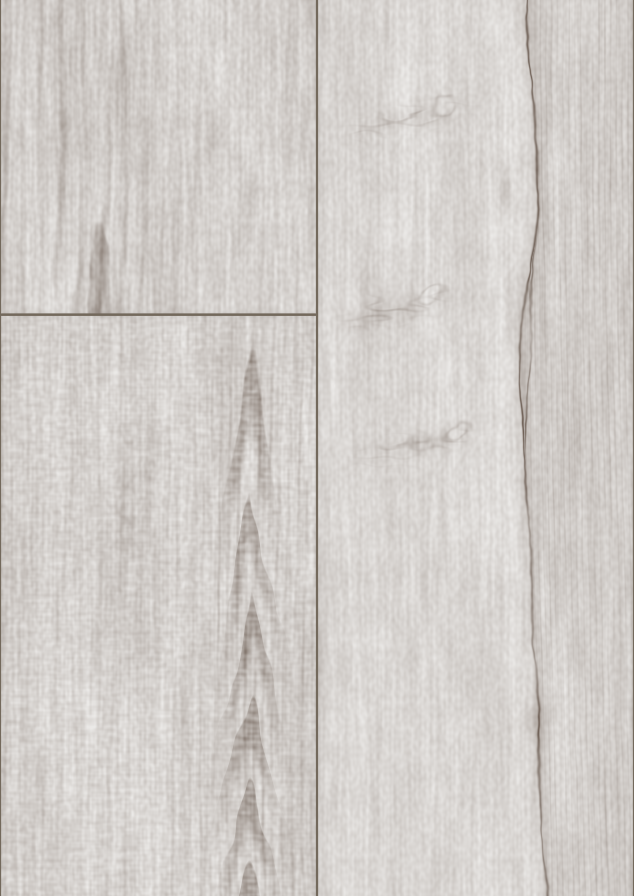
A WebGL 2 fragment shader for this texture:

```glsl
#version 300 es
precision highp float;
// Whitewashed wooden planks: two stacked boards on the left, one long board on the right.
// Each board sums stretched gradient noise (grain) with its own features: ring lines,
// nested cathedral arches, knots or a long crack. The sum blends pale to dark wood.

uniform vec2 u_resolution;
out vec4 fragColor;

const vec3 PALE_WOOD = vec3(0.89, 0.88, 0.87);
const vec3 DARK_WOOD = vec3(0.50, 0.45, 0.415);
const vec3 SEAM_COLOR = vec3(0.45, 0.41, 0.36);
const float PLANK_WIDTH = 0.5;       // in canvas widths
const float JOINT_HEIGHT = 0.917;    // end joint of the left boards
const float SEAM_HALF = 0.0019;
const float ARCH_AXIS = 0.395;
const float ARCH_COUNT = 6.2;
const vec2 KNOTS[3] = vec2[3](vec2(0.64, 1.225), vec2(0.62, 0.925), vec2(0.66, 0.71));

vec2 gradientAt(vec2 cell) {
  float angle = 6.2832 * fract(sin(dot(cell, vec2(127.1, 311.7))) * 43758.5);
  return vec2(cos(angle), sin(angle));
}

// Gradient noise, roughly -1 to 1
float noise(vec2 p) {
  vec2 i = floor(p), f = p - i;
  vec2 w = f * f * f * (f * (f * 6.0 - 15.0) + 10.0);
  vec2 e = vec2(0.0, 1.0);
  float low = mix(dot(gradientAt(i), f), dot(gradientAt(i + e.yx), f - e.yx), w.x);
  float high = mix(dot(gradientAt(i + e.xy), f - e.xy), dot(gradientAt(i + 1.0), f - 1.0), w.x);
  return 1.4 * mix(low, high, w.y);
}

// Soft elliptical stain
float blot(vec2 p, vec2 center, vec2 radius) {
  vec2 d = (p - center) / radius;
  return exp(-dot(d, d));
}

// Fine fibres, broad streaks and surface grit
float grain(vec2 p) {
  return 0.12 * noise(p * vec2(170.0, 9.0)) + 0.09 * noise(p * vec2(60.0, 3.0))
       + 0.09 * noise(p * vec2(12.0, 2.0)) + 0.10 * noise(p * vec2(150.0, 100.0))
       + 0.05 * noise(p * vec2(35.0, 28.0));
}

// Thin wavering growth lines running along the board
float ringLines(vec2 p, float count) {
  float phase = p.x * count + 1.2 * noise(p * vec2(5.0, 1.3)) + 0.15 * noise(p * vec2(30.0, 12.0));
  float line = smoothstep(0.28, 0.0, abs(fract(phase) - 0.5));
  return line * (0.6 + 0.6 * noise(vec2(floor(phase) * 3.7, p.y * 4.0)));
}

// Nested pointed arches that get denser towards the bottom
float cathedral(vec2 p) {
  float depth = JOINT_HEIGHT - p.y;
  float dx = p.x - ARCH_AXIS - 0.008 * noise(vec2(2.5, p.y * 5.0));
  float slope = mix(8.0, 3.8, clamp(depth / 0.8, 0.0, 1.0));
  float f = depth - slope * sqrt(dx * dx + 0.000015) + 0.025 * noise(p * vec2(50.0, 14.0));
  float ring = fract(ARCH_COUNT * pow(max(f, 0.0), 1.3));
  float band = smoothstep(0.0, 0.08, ring) * (1.0 - smoothstep(0.3, 0.75, ring));
  float hatch = 0.8 + 0.45 * noise(p * vec2(45.0, 130.0));
  return band * hatch * smoothstep(0.0, 0.015, f) * exp(-pow(dx / 0.036, 2.0));
}

float upperBoard(vec2 p) {
  float left = smoothstep(0.32, 0.12, p.x);
  float rough = 0.75 + 0.5 * noise(p * vec2(70.0, 25.0));
  float shade = 0.14 + grain(p + 7.3) + ringLines(p, 36.0) * mix(0.06, 0.27, left);
  shade += rough * (0.28 * blot(p, vec2(0.185, 1.25), vec2(0.013, 0.09))
         + 0.12 * blot(p, vec2(0.09, 1.24), vec2(0.035, 0.2)));
  // Pointed stain rising from the joint
  float drop = 1.07 - p.y;
  float halfWidth = 0.012 * smoothstep(0.0, 0.08, drop) + 0.005 * step(0.0, drop);
  float spike = smoothstep(halfWidth + 0.003, halfWidth - 0.003, abs(p.x - 0.157 - 0.004 * noise(p * 25.0)));
  return shade + 0.4 * rough * spike * smoothstep(0.0, 0.02, drop);
}

float lowerBoard(vec2 p) {
  float rough = 0.7 + 0.8 * noise(p * vec2(60.0, 55.0));
  float shade = 0.14 + grain(p + 3.1) + 0.07 * noise(p * vec2(40.0, 170.0));
  shade += ringLines(p + 1.7, 68.0) * mix(0.06, 0.16, smoothstep(0.26, 0.36, p.x));
  shade += rough * (0.2 * blot(p, vec2(0.20, 0.62), vec2(0.018, 0.14))
         + 0.16 * blot(p, vec2(0.235, 0.66), vec2(0.009, 0.12)));
  return shade + 0.5 * cathedral(p);
}

float longBoard(vec2 p) {
  float crackX = 0.862 - 0.05 * p.y + 0.04 * smoothstep(0.85, 1.1, p.y)
               + 0.004 * noise(vec2(p.y * 9.0, 4.5)) + 0.0015 * noise(vec2(p.y * 50.0, 8.5));
  float side = p.x - crackX;
  float right = smoothstep(-0.004, 0.004, side);
  float shade = mix(0.11, 0.17, right) + 0.85 * grain(p + 11.9);
  shade += right * 0.13 * ringLines(p + vec2(0.02 * p.y, 5.0), 115.0);
  shade -= 0.07 * (1.0 - right) * exp(side / 0.09);
  // Tilted smears, each ending in a small knot
  for (int k = 0; k < 3; k++) {
    vec2 d = p - KNOTS[k];
    d.y -= 0.22 * d.x + 0.012 * noise(p * 18.0 + float(k));
    float vein = smoothstep(0.3, 0.0, abs(noise(p * vec2(20.0, 65.0) + float(k) * 5.0)));
    shade += blot(d, vec2(0.0), vec2(0.07, 0.02)) * (0.1 + 0.22 * vein);
    float r = length((d - vec2(0.06, 0.008)) / vec2(0.018, 0.011)) + 0.35 * noise(p * 60.0);
    shade += 0.17 * exp(-pow((r - 1.0) * 3.5, 2.0)) - 0.08 * exp(-r * r);
  }
  shade += 0.18 * blot(p, vec2(0.797, 1.11), vec2(0.01, 0.025)) + 0.22 * blot(p, vec2(0.849, 0.28), vec2(0.02, 0.03));
  // Crack with a second strand bulging away from it
  float width = 0.0022 + 0.0014 * noise(vec2(p.y * 14.0, 1.5));
  float strength = 0.7 + 0.5 * noise(vec2(p.y * 6.0, 6.5));
  float strand = side - 0.018 * exp(-pow((p.y - 0.86) / 0.1, 2.0));
  float crack = max(exp(-pow(side / width, 2.0)), 0.7 * exp(-pow(strand / width, 2.0)) * smoothstep(0.62, 0.75, p.y));
  return shade + strength * crack + 0.13 * exp(-pow(side / 0.012, 2.0));
}

void main() {
  vec2 p = gl_FragCoord.xy / u_resolution.x;
  float pixel = 1.0 / u_resolution.x;
  bool isLeft = p.x < PLANK_WIDTH;
  float shade = !isLeft ? longBoard(p) : p.y > JOINT_HEIGHT ? upperBoard(p) : lowerBoard(p);
  vec3 color = mix(PALE_WOOD, DARK_WOOD, clamp(shade, -0.08, 1.15));
  // Seams between boards, with a faint bevel
  float seam = abs(mod(p.x + 0.5 * PLANK_WIDTH, PLANK_WIDTH) - 0.5 * PLANK_WIDTH);
  if (isLeft) seam = min(seam, abs(p.y - JOINT_HEIGHT));
  color *= 1.0 - 0.07 * exp(-seam / 0.004);
  color = mix(SEAM_COLOR, color, smoothstep(SEAM_HALF - 0.5 * pixel, SEAM_HALF + 0.5 * pixel, seam));
  fragColor = vec4(color, 1.0);
}
```
